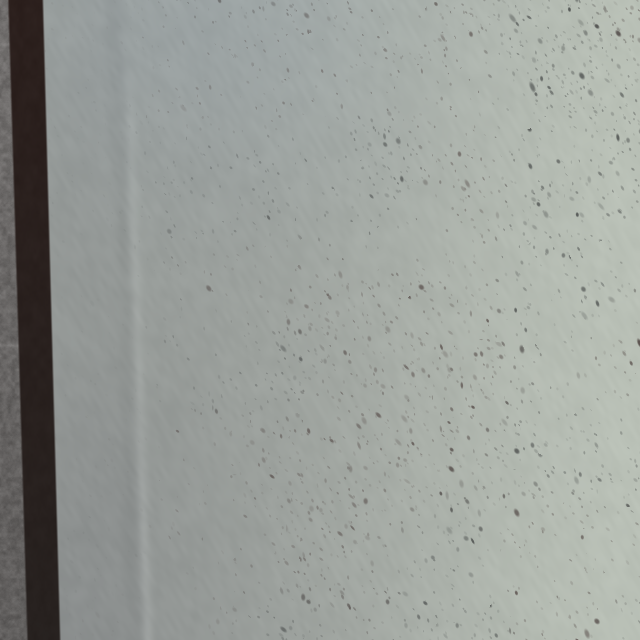
Give the GLSL for this texture, as a Shadertoy shader.

```glsl
#define SPECK_DIR vec2(0.5, -0.866)
#define SPECK_TINT vec3(0.24, 0.25, 0.25)
#define BAND_COLOR vec3(0.15, 0.128, 0.12)
#define STRIP_COLOR vec3(0.43, 0.42, 0.415)
#define SHADE_COLOR vec3(0.485, 0.495, 0.505)
#define LIGHT_COLOR vec3(0.715, 0.742, 0.705)
#define EDGE_SOFT 0.0022

float hash(vec2 p) {
    vec3 q = fract(vec3(p.xyx) * 0.1031);
    q += dot(q, q.yzx + 33.33);
    return fract((q.x + q.y) * q.z);
}

float noise(vec2 p) {
    vec2 i = floor(p), f = fract(p);
    f = f * f * (3.0 - 2.0 * f);
    return mix(mix(hash(i), hash(i + vec2(1, 0)), f.x),
               mix(hash(i + vec2(0, 1)), hash(i + vec2(1, 1)), f.x), f.y);
}

float fbm(vec2 p) {
    float sum = 0.0, amp = 0.5;
    for (int i = 0; i < 4; i++) {
        sum += amp * noise(p);
        p = p * 2.03 + 17.0;
        amp *= 0.5;
    }
    return sum;
}

// x runs across the grain, y along it
vec2 grainSpace(vec2 p) {
    return vec2(dot(p, vec2(-SPECK_DIR.y, SPECK_DIR.x)), dot(p, SPECK_DIR));
}

// One layer of scattered, slanted flecks; returns their darkness
float flecks(vec2 p, float cell, float density, float seed) {
    vec2 g = grainSpace(p) / cell + seed;
    vec2 id = floor(g);
    vec2 rnd = vec2(hash(id + seed), hash(id + seed + 51.0));
    vec2 d = fract(g) - mix(vec2(0.3), vec2(0.7), rnd);
    float turn = (hash(id + seed + 87.0) - 0.5) * 0.9;
    d = mat2(cos(turn), sin(turn), -sin(turn), cos(turn)) * d;
    float size = hash(id + seed + 23.0);
    vec2 radius = vec2(mix(0.09, 0.16, size), mix(0.15, 0.32, rnd.x * rnd.y + 0.3 * size));
    float blob = 1.0 - smoothstep(0.35, 1.2, length(d / radius));
    float strength = mix(0.25, 1.0, pow(hash(id + seed + 71.0), 2.0));
    return blob * strength * step(hash(id + seed + 37.0), density);
}

// Broad light: dim at the lower left, bright toward the right
vec3 panelLight(vec2 p, float creaseX) {
    float light = 0.30 + 0.75 * smoothstep(0.1, 1.05, p.x);
    light += 0.27 * p.y * (1.0 - smoothstep(0.1, 0.75, p.x));
    light += 0.08 * (fbm(p * vec2(5.0, 4.0)) - 0.47);
    light -= 0.06 * (1.0 - smoothstep(-0.01, 0.012, p.x - creaseX));
    vec3 col = mix(SHADE_COLOR, LIGHT_COLOR, clamp(light, 0.0, 1.05));
    float coolGlow = exp(-dot((p - vec2(0.35, 1.0)) * vec2(3.0, 3.5), (p - vec2(0.35, 1.0)) * vec2(3.0, 3.5)));
    return col + vec3(-0.01, 0.0, 0.02) * coolGlow;
}

void mainImage(out vec4 fragColor, in vec2 fragCoord) {
    vec2 p = fragCoord / iResolution.xy;
    float drop = 1.0 - p.y;
    float soft = max(EDGE_SOFT, 1.0 / iResolution.x);

    // Slightly leaning vertical boundaries
    float bandLeft = 0.013 + 0.030 * drop;
    float bandRight = 0.067 + 0.027 * drop;
    float creaseX = 0.196 + 0.035 * drop + 0.003 * (noise(vec2(p.y * 9.0, 3.0)) - 0.5);

    vec3 col = panelLight(p, creaseX);

    // Raised crease with a soft shadow on its left
    float c = p.x - creaseX;
    float ridge = exp(-pow(c / 0.009, 2.0)) * smoothstep(0.0, 0.25, drop);
    float shadow = exp(-pow((c + 0.018) / 0.012, 2.0));
    col += 0.045 * ridge * (0.6 + 0.6 * drop) - 0.015 * shadow;

    // Specks grow larger and darker to the right
    float spread = smoothstep(creaseX, creaseX + 0.3, p.x);
    float cluster = smoothstep(0.28, 0.65, fbm(p * 8.0 + 4.0));
    float upper = smoothstep(0.6, 1.0, p.y);
    float coarse = flecks(p, 0.027, 0.34 * spread * cluster, 11.0);
    coarse = max(coarse, flecks(p, 0.022, 0.28 * spread * cluster, 47.0));
    float fine = flecks(p, 0.015, (0.14 + 0.24 * spread) * (0.4 + cluster), 83.0);
    fine = max(fine, flecks(p, 0.012, (0.10 + 0.22 * upper) * (0.4 + cluster), 129.0));
    float ink = max(coarse * (0.45 + 0.4 * p.x), fine * (0.24 + 0.16 * spread));
    ink *= mix(0.3, 1.0, smoothstep(-0.02, 0.06, c));
    vec3 warmTint = vec3(0.06, 0.0, -0.01) * smoothstep(0.45, 0.7, noise(p * 7.0));
    col = mix(col, SPECK_TINT + warmTint, ink);

    // Faint slanted grain
    vec2 g = grainSpace(p);
    col += 0.022 * (noise(g * vec2(150.0, 50.0)) - 0.5) + 0.012 * (noise(p * 30.0) - 0.5);

    // Dark band and gritty strip beyond it
    vec3 band = BAND_COLOR + vec3(0.02, -0.005, -0.008) * p.y;
    band += 0.03 * (fbm(p * vec2(90.0, 60.0)) - 0.47);
    col = mix(band, col, smoothstep(-soft, soft, p.x - bandRight));
    vec3 strip = STRIP_COLOR * (0.86 + 0.18 * p.y) + 0.16 * (fbm(p * 140.0) - 0.47);
    float joint = exp(-pow((p.y - 0.46) / 0.003, 2.0)) + exp(-pow((p.y - 0.93) / 0.003, 2.0));
    strip += 0.06 * joint;
    col = mix(strip, col, smoothstep(-soft, soft, p.x - bandLeft));

    fragColor = vec4(clamp(col, 0.0, 1.0), 1.0);
}
```
